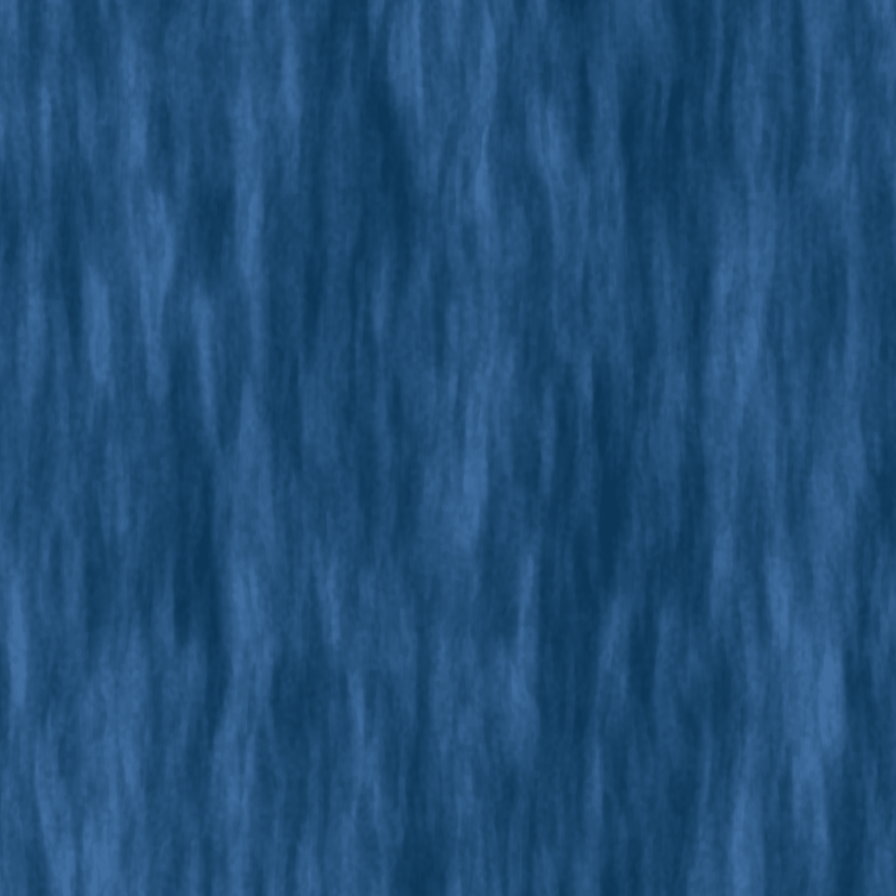
Write a WebGL 1 fragment shader that draws this texture.

```glsl
precision highp float;
// Brushed blue streaks running vertically, like dyed cloth or falling water.
// Layers of smooth cellular noise, each stretched along y, are summed into
// one tone of unit spread that picks a colour between deep and pale blue.

uniform vec2 u_resolution;

const vec3 DEEP_BLUE = vec3(0.07, 0.24, 0.38);
const vec3 PALE_BLUE = vec3(0.22, 0.40, 0.59);
const float DEEP_TONE = -1.4;   // tone drawn as DEEP_BLUE
const float PALE_TONE = 1.9;    // tone drawn as PALE_BLUE
const vec2 TONE_LIMITS = vec2(-1.9, 2.5);
const float SKEW = 0.08;        // makes bright streaks rarer but stronger

// Cell width and length of each layer, in canvas units
const vec2 BAND_CELL = vec2(0.090, 0.600);
const vec2 STREAK_CELL = vec2(0.030, 0.230);
const vec2 STRAND_CELL = vec2(0.015, 0.100);
const vec2 FIBRE_CELL = vec2(0.0075, 0.038);
const vec2 GRAIN_CELL = vec2(0.005, 0.007);

// Strength of each layer
const float BAND = 0.48;
const float STREAK = 0.62;
const float STRAND = 0.50;
const float FIBRE = 0.30;
const float GRAIN = 0.17;

const float JITTER = 0.8;       // scatter of points inside their cells
const float WANDER = 0.004;     // sideways drift of the streaks

vec3 hash3(vec2 cell) {
    vec3 h = fract(cell.xyx * vec3(0.1031, 0.1030, 0.0973));
    h += dot(h, h.yxz + 33.33);
    return fract((h.xxy + h.yzz) * h.zyx);
}

// Blends the random tones of nearby scattered points; spread is about one
float cellTone(vec2 p, vec2 cellSize, float seed) {
    vec2 q = p / cellSize + seed;
    vec2 base = floor(q);
    vec2 local = q - base;
    float sum = 0.0;
    float power = 0.03;
    for (int j = -1; j <= 1; j++) {
        for (int i = -1; i <= 1; i++) {
            vec2 offset = vec2(float(i), float(j));
            vec3 h = hash3(base + offset);
            vec2 d = offset + 0.5 + JITTER * (h.xy - 0.5) - local;
            float w = max(1.0 - dot(d, d), 0.0);
            w *= w * w;
            sum += w * (h.z - 0.5);
            power += w * w;
        }
    }
    return sum * sqrt(12.0 / power);
}

// Lets the streaks lean and sway a little
vec2 wander(vec2 p) {
    float sway = sin(7.0 * p.y + 11.0 * p.x) + 0.5 * sin(23.0 * p.y - 31.0 * p.x);
    return p + vec2(WANDER * sway, 0.0);
}

void main() {
    vec2 p = wander(gl_FragCoord.xy / u_resolution.y);

    // Layers from broad bands down to fine grain
    float tone = BAND * cellTone(p, BAND_CELL, 17.3)
               + STREAK * cellTone(p, STREAK_CELL, 41.7)
               + STRAND * cellTone(p, STRAND_CELL, 73.1)
               + FIBRE * cellTone(p, FIBRE_CELL, 129.4)
               + GRAIN * cellTone(p, GRAIN_CELL, 211.9);
    tone += SKEW * (tone * tone - 1.0);
    tone = clamp(tone, TONE_LIMITS.x, TONE_LIMITS.y);

    // Tone to colour
    float shade = (tone - DEEP_TONE) / (PALE_TONE - DEEP_TONE);
    gl_FragColor = vec4(mix(DEEP_BLUE, PALE_BLUE, shade), 1.0);
}
```
